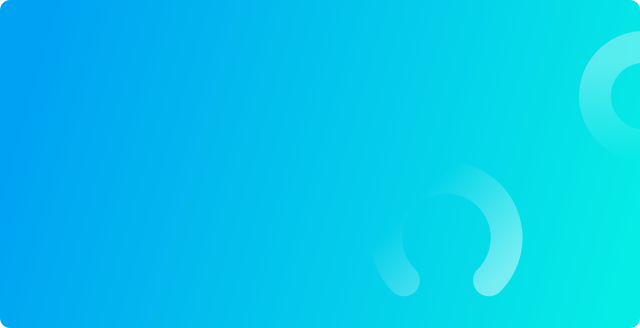
Write a Shadertoy shader that draws this background.

```glsl
// A rounded card with a blue-to-turquoise slanted gradient and two translucent
// white rings: a closed one cut by the right edge, an open one at lower right.
// Lengths are in canvas heights; rings are distance functions with linear fades.

const vec3 BLUE      = vec3(0.0, 0.635, 0.95);
const vec3 TURQUOISE = vec3(0.02, 0.925, 0.90);
const vec3 WHITE     = vec3(1.0);

const vec2 GRADIENT_START = vec2(0.05, 0.695);
const vec2 GRADIENT_END   = vec2(1.908, 0.160);
const float CORNER_RADIUS = 0.031;

const float RING_HALF_WIDTH = 0.0484;

const vec2  CLOSED_CENTER     = vec2(1.964, 0.707);
const float CLOSED_RADIUS     = 0.150;
const vec2  CLOSED_FADE_START = vec2(1.970, 0.515);
const vec2  CLOSED_FADE_END   = vec2(1.935, 0.820);
const float CLOSED_OPACITY    = 0.33;

const vec2  OPEN_CENTER     = vec2(1.361, 0.275);
const float OPEN_RADIUS     = 0.1835;
const float OPEN_HALF_GAP   = 0.785;
const vec2  OPEN_FADE_START = vec2(1.272, 0.389);
const vec2  OPEN_FADE_END   = vec2(1.514, 0.148);
const float OPEN_OPACITY    = 0.45;

// Position along the segment a-b, clamped to 0..1
float along(vec2 p, vec2 a, vec2 b) {
    vec2 axis = b - a;
    return clamp(dot(p - a, axis) / dot(axis, axis), 0.0, 1.0);
}

// Distance to a round-capped ring with a gap centred at its bottom
float ringDistance(vec2 p, float radius, float halfGap) {
    p.x = abs(p.x);
    vec2 capDir = vec2(sin(halfGap), -cos(halfGap));
    bool inGap = p.x * capDir.y + p.y * capDir.x < 0.0
              && p.x * -capDir.y < -p.y * capDir.x;
    float spine = inGap ? length(p - radius * capDir) : abs(length(p) - radius);
    return spine - RING_HALF_WIDTH;
}

float roundedBoxDistance(vec2 p, vec2 halfSize, float radius) {
    vec2 q = abs(p) - halfSize + radius;
    return length(max(q, 0.0)) + min(max(q.x, q.y), 0.0) - radius;
}

// Antialiased coverage of a distance field, one pixel wide
float coverage(float d) {
    return clamp(0.5 - d * iResolution.y, 0.0, 1.0);
}

void mainImage(out vec4 fragColor, in vec2 fragCoord) {
    vec2 p = fragCoord / iResolution.y;
    vec2 halfSize = 0.5 * iResolution.xy / iResolution.y;

    // Background gradient
    vec3 color = mix(BLUE, TURQUOISE, along(p, GRADIENT_START, GRADIENT_END));

    // Translucent rings
    float closedRing = coverage(ringDistance(p - CLOSED_CENTER, CLOSED_RADIUS, 0.0));
    float closedFade = along(p, CLOSED_FADE_START, CLOSED_FADE_END);
    color = mix(color, WHITE, CLOSED_OPACITY * closedFade * closedRing);

    float openRing = coverage(ringDistance(p - OPEN_CENTER, OPEN_RADIUS, OPEN_HALF_GAP));
    float openFade = along(p, OPEN_FADE_START, OPEN_FADE_END);
    color = mix(color, WHITE, OPEN_OPACITY * openFade * openRing);

    // Rounded card corners on white
    float card = coverage(roundedBoxDistance(p - halfSize, halfSize, CORNER_RADIUS));
    // Keep straight borders fully covered; only the corners are cut
    vec2 toCorner = halfSize - abs(p - halfSize);
    if (max(toCorner.x, toCorner.y) > CORNER_RADIUS) card = 1.0;
    fragColor = vec4(mix(WHITE, color, card), 1.0);
}
```
